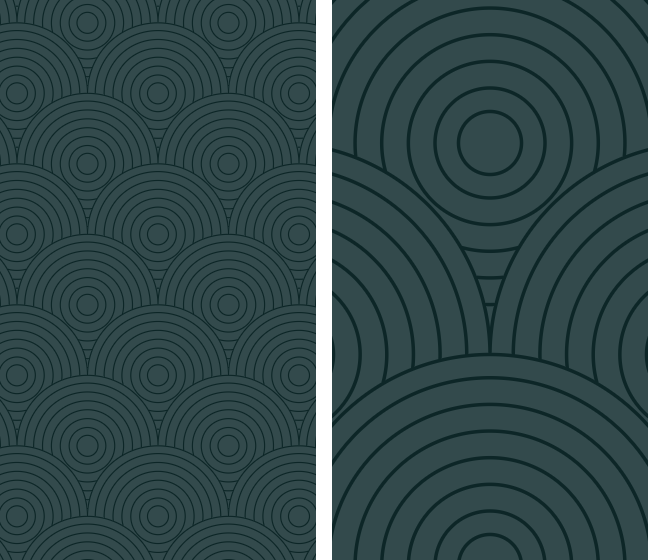
Left, the full canvas; right, a detail of the centre.
This pattern is drawn by a WebGL 1 fragment shader. Its source:

```glsl
precision highp float;

uniform vec2 u_resolution;

// Lengths are in canvas widths
#define SCALE_RADIUS 0.2231
#define PATTERN_CENTER vec2(0.5, 1.0306)
// Lengths are in scale radii
#define LINE_WIDTH 0.0166
#define CORE_RADIUS 0.149
#define FIRST_RING 0.26
#define RING_STEP 0.126
#define LAST_RING_INDEX 5.0
#define GROUND_COLOR vec3(0.20, 0.29, 0.30)
#define LINE_COLOR vec3(0.05, 0.15, 0.152)

// Distance to the nearest concentric line inside one scale
float ringDistance(float r) {
    float index = clamp(floor((r - FIRST_RING) / RING_STEP + 0.5), 0.0, LAST_RING_INDEX);
    float ring = abs(r - FIRST_RING - index * RING_STEP);
    float core = abs(r - CORE_RADIUS);
    float rim = abs(r - 1.0);
    return min(ring, min(core, rim));
}

// Distance from p to the nearest scale center in a row; odd rows are staggered
float radiusInRow(vec2 p, float row) {
    float stagger = mod(row, 2.0);
    float dx = mod(p.x - stagger + 1.0, 2.0) - 1.0;
    return length(vec2(dx, p.y - row));
}

// Rows are painted from top to bottom, so lower scales cover upper ones
float scalesDistance(vec2 p) {
    float baseRow = floor(p.y);
    float d = 1.0;
    for (int i = 0; i < 3; i++) {
        float r = radiusInRow(p, baseRow + 1.0 - float(i));
        d = r < 1.0 ? ringDistance(r) : min(d, r - 1.0);
    }
    return d;
}

void main() {
    vec2 p = (gl_FragCoord.xy / u_resolution.x - PATTERN_CENTER) / SCALE_RADIUS;
    float pixel = 1.0 / (u_resolution.x * SCALE_RADIUS);

    // Antialiased line coverage
    float coverage = clamp(0.5 + (0.5 * LINE_WIDTH - scalesDistance(p)) / pixel, 0.0, 1.0);
    gl_FragColor = vec4(mix(GROUND_COLOR, LINE_COLOR, coverage), 1.0);
}
```
